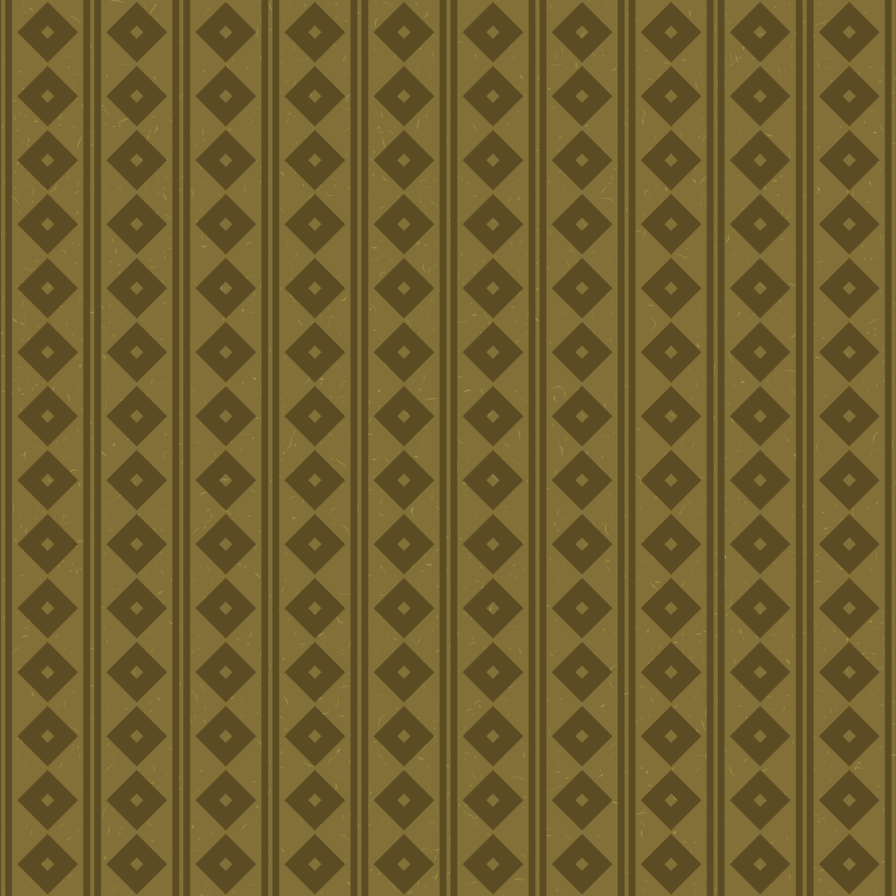
This pattern is drawn by a three.js fragment shader. Its source:

```glsl
// Ochre ground with columns of dark pierced diamonds between paired stripes.
// Repeats are folded coordinates fed to distance functions; the ground is worn
// by small curved flecks, scattered by hash and gathered by gradient noise.
varying vec2 vUv;

const vec3 GROUND = vec3(0.51, 0.44, 0.22);
const vec3 DARK = vec3(0.36, 0.30, 0.14);
const vec3 FLECK = vec3(0.64, 0.58, 0.30);

const vec2 PITCH = vec2(0.0994, 1.0 / 14.0);
const vec2 FIRST_CENTRE = vec2(0.0532, 0.0355);
const float DIAMOND_RADIUS = 0.0339;
const float HOLE_RADIUS = 0.0074;
const float STRIPE_OFFSET = 0.0061;
const float STRIPE_HALF_WIDTH = 0.0038;
const float SOFTNESS = 0.0009;

vec2 hash2(vec2 p) {
  vec3 q = fract(vec3(p.xyx) * vec3(0.1031, 0.1030, 0.0973));
  q += dot(q, q.yzx + 33.33);
  return fract((q.xx + q.yz) * q.zy);
}

float gradientNoise(vec2 p) {
  vec2 cell = floor(p);
  vec2 f = fract(p);
  vec2 u = f * f * (3.0 - 2.0 * f);
  float sum = 0.0;
  for (int j = 0; j < 2; j++) {
    for (int i = 0; i < 2; i++) {
      vec2 corner = vec2(float(i), float(j));
      vec2 gradient = hash2(cell + corner) * 2.0 - 1.0;
      vec2 weight = mix(1.0 - u, u, corner);
      sum += weight.x * weight.y * dot(gradient, f - corner);
    }
  }
  return sum;
}

float coverage(float d, float softness) {
  return 1.0 - smoothstep(-softness, softness, d);
}

// Folds p into one repeat, centred on zero.
vec2 repeatCentred(vec2 p, vec2 pitch) {
  return (fract(p / pitch + 0.5) - 0.5) * pitch;
}

float diamond(vec2 p, float radius) {
  return (abs(p.x) + abs(p.y) - radius) * 0.7071;
}

// Tapered stroke bent along a parabola.
float bentStroke(vec2 p, float halfLength, float halfWidth, float bend) {
  p.y -= bend * p.x * p.x;
  float along = clamp(p.x, -halfLength, halfLength);
  float taper = 1.0 - 0.7 * abs(along) / halfLength;
  return length(p - vec2(along, 0.0)) - halfWidth * taper;
}

// One layer of scattered flecks, at most one per grid cell.
float flecks(vec2 p, float cells, float maxLength, float halfWidth, float seed) {
  vec2 home = floor(p * cells);
  float strength = 0.0;
  for (int j = -1; j <= 1; j++) {
    for (int i = -1; i <= 1; i++) {
      vec2 cell = home + vec2(float(i), float(j));
      vec2 centre = (cell + hash2(cell + seed)) / cells;
      vec2 shape = hash2(cell + seed + 37.0);
      vec2 style = hash2(cell + seed + 71.0);
      float angle = shape.x * 6.2832;
      float c = cos(angle);
      float s = sin(angle);
      vec2 local = mat2(c, -s, s, c) * (p - centre);
      float halfLength = maxLength * mix(0.2, 1.0, shape.y * shape.y);
      float width = halfWidth * mix(0.6, 1.5, 1.0 - shape.y);
      float d = bentStroke(local, halfLength, width, mix(-90.0, 90.0, style.x));
      float density = 0.55 + 0.8 * gradientNoise(centre * vec2(5.0, 9.0) + seed);
      float present = step(hash2(cell + seed + 113.0).x, density);
      float fade = mix(0.2, 1.0, style.y * style.y);
      strength = max(strength, present * fade * coverage(d, SOFTNESS));
    }
  }
  return strength;
}

void main() {
  vec2 p = repeatCentred(vUv - FIRST_CENTRE, PITCH);

  // Diamonds with a small diamond cut out.
  float motif = max(diamond(p, DIAMOND_RADIUS), -diamond(p, HOLE_RADIUS));

  // A pair of stripes on each column boundary.
  float fromBoundary = 0.5 * PITCH.x - abs(p.x);
  float stripes = abs(fromBoundary - STRIPE_OFFSET) - STRIPE_HALF_WIDTH;

  // Wear shows on the ground only, beneath the dark shapes.
  float longWear = flecks(vUv, 46.0, 0.0085, 0.0009, 5.0);
  float shortWear = flecks(vUv, 70.0, 0.0045, 0.0008, 211.0);
  vec3 colour = mix(GROUND, FLECK, max(longWear, 0.8 * shortWear));

  colour = mix(colour, DARK, coverage(min(motif, stripes), SOFTNESS));
  gl_FragColor = vec4(colour, 1.0);
}
```
